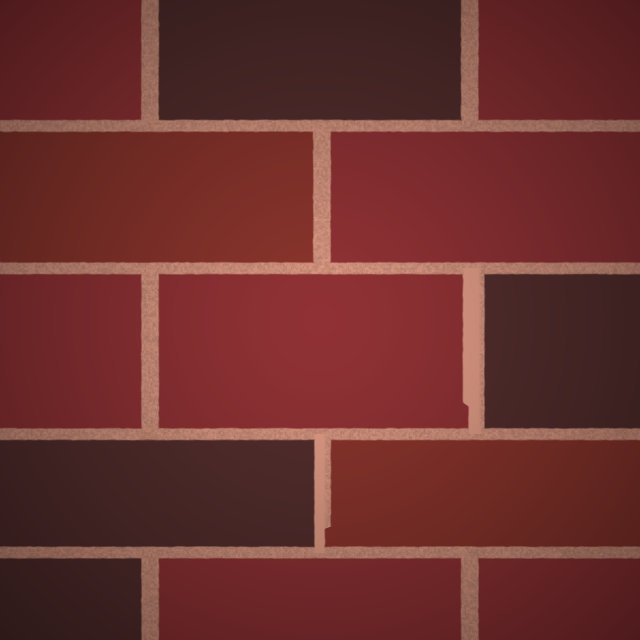
Reproduce this pattern procedurally as a WebGL 2 fragment shader.

```glsl
#version 300 es
precision highp float;

uniform vec2 u_resolution;
out vec4 fragColor;

#define CRIMSON vec3(0.565, 0.195, 0.207)
#define UMBER vec3(0.330, 0.180, 0.177)
#define RUST vec3(0.540, 0.206, 0.173)
#define MORTAR vec3(0.850, 0.590, 0.505)
#define BED_HALF 0.0091
#define JOINT_HALF 0.0137
#define GRAIN_SCALE 300.0
#define GRAIN_DEPTH 0.22
#define EDGE_WOBBLE 0.0012
#define EDGE_SOFT 0.0018
#define VIGNETTE 0.29

// Heights of the bed joints, and the brick kind of each row (three per row)
const float BEDS[4] = float[4](0.1367, 0.3216, 0.5807, 0.8034);
const int KINDS[15] = int[15](1, 0, 0,  1, 2, 2,  0, 0, 1,  2, 0, 0,  0, 1, 0);

float hash(vec2 p) {
    vec3 q = fract(vec3(p.xyx) * 0.1031);
    q += dot(q, q.yzx + 33.33);
    return fract((q.x + q.y) * q.z);
}

float valueNoise(vec2 p) {
    vec2 cell = floor(p), f = fract(p);
    f = f * f * (3.0 - 2.0 * f);
    return mix(mix(hash(cell), hash(cell + vec2(1, 0)), f.x),
               mix(hash(cell + vec2(0, 1)), hash(cell + vec2(1, 1)), f.x), f.y);
}

float coverage(float dist, float soft) {
    return 1.0 - smoothstep(-soft, soft, dist);
}

// Horizontal distance to the span between two edges
float spanDistance(float x, vec2 span) {
    return max(span.x - x, x - span.y);
}

vec3 brickColor(int kind) {
    return kind == 0 ? CRIMSON : kind == 1 ? UMBER : RUST;
}

void main() {
    vec2 uv = gl_FragCoord.xy / u_resolution;
    float soft = max(EDGE_SOFT, 0.75 / min(u_resolution.x, u_resolution.y));

    // Slightly ragged mortar edges
    float wobble = EDGE_WOBBLE * (valueNoise(uv * 130.0) - 0.5);

    // Row and distance to the nearest bed joint
    int row = 0;
    float bedDist = 1.0;
    for (int i = 0; i < 4; i++) {
        row += uv.y > BEDS[i] ? 1 : 0;
        bedDist = min(bedDist, abs(uv.y - BEDS[i]) - BED_HALF);
    }

    // Column and nearest upright joint, staggered on odd rows
    bool staggered = row % 2 == 1;
    bool rightHalf = uv.x > 0.485;
    float center = staggered ? 0.503 : rightHalf ? 0.734 : 0.2345;
    vec2 span = center + JOINT_HALF * vec2(-1.0, 1.0);

    // Two worn joints: smooth smear on the left, a step lower down
    float smearEdge = 0.0;
    if (row == 2 && rightHalf) {
        float upper = smoothstep(0.364, 0.372, uv.y);
        span = vec2(mix(0.7318, 0.7232, upper), 0.7570);
        smearEdge = 0.7500;
    } else if (row == 1) {
        float upper = smoothstep(0.173, 0.178, uv.y);
        span = vec2(0.4909, mix(0.5080, 0.5170, upper));
        smearEdge = 0.5080;
    }
    float jointDist = spanDistance(uv.x, span);
    int column = staggered ? (uv.x > center ? 1 : 0)
                           : (uv.x > 0.2345 ? 1 : 0) + (uv.x > 0.734 ? 1 : 0);

    // Grainy mortar, plain where smeared
    float grain = 0.6 * valueNoise(uv * GRAIN_SCALE)
                + 0.4 * valueNoise(uv * GRAIN_SCALE * 2.1 + 17.0) - 0.5;
    float smear = smearEdge > 0.0
        ? coverage(spanDistance(uv.x, vec2(span.x, smearEdge)), 2.0 * soft) : 0.0;
    vec3 mortar = MORTAR * (0.96 + GRAIN_DEPTH * grain);
    mortar = mix(mortar, MORTAR * 1.04, smear);

    // Bricks under mortar, lit from the middle
    vec3 color = brickColor(KINDS[row * 3 + column]);
    color = mix(color, mortar, coverage(min(bedDist, jointDist) + wobble, soft));
    float radius = length(uv - 0.5) * 2.0;
    color *= 1.0 - VIGNETTE * pow(radius, 1.35);
    fragColor = vec4(color, 1.0);
}
```
